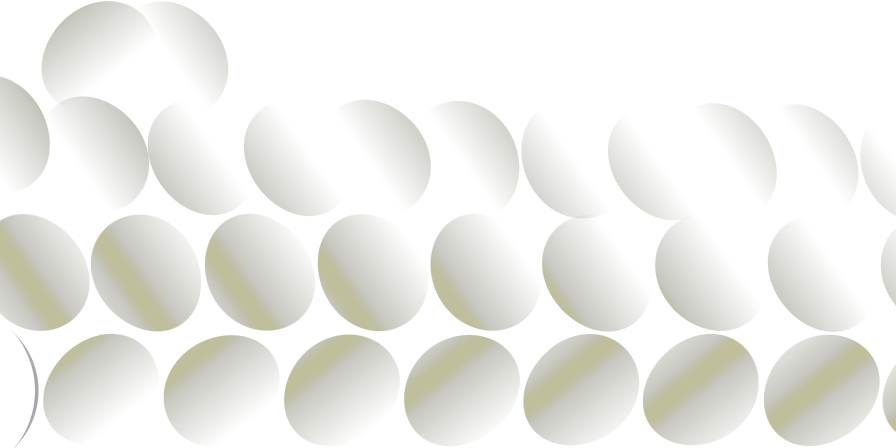
Write a WebGL 1 fragment shader that draws this pattern.

```glsl
precision highp float;
// Rows of tilted pale eggs, each shaded by a drifting grey and olive ramp.

uniform vec2 u_resolution;

#define EGG_RADII vec2(0.137, 0.1155)
#define TILT_RISING 0.67
#define TILT_FALLING -0.96
#define PITCH_BOTTOM 0.2677
#define PITCH_MIDDLE 0.2518
#define RAMP_LENGTH 1.65
#define RAMP_STEPS 30.0
#define OLIVE_WIDTH 0.24
#define LUMPINESS 0.012
#define GREY vec3(0.745, 0.745, 0.715)
#define OLIVE vec3(0.75, 0.75, 0.61)
#define RIM_GREY vec3(0.66, 0.66, 0.67)

float hash(vec2 p) {
  vec3 q = fract(vec3(p.xyx) * 0.1031);
  q += dot(q, q.yzx + 33.33);
  return fract((q.x + q.y) * q.z);
}

// Coverage of a shape from its signed distance, in canvas heights.
float coverage(float dist) {
  return clamp(0.5 - dist * u_resolution.y, 0.0, 1.0);
}

// Olive on the line, grey beside it, white far from it, in fine steps.
vec3 ramp(float offset) {
  float away = floor(abs(offset) * RAMP_STEPS + 0.5) / RAMP_STEPS;
  vec3 tone = mix(GREY, vec3(1.0), clamp((away - 0.1) / (RAMP_LENGTH - 0.1), 0.0, 1.0));
  return mix(tone, OLIVE, 1.0 - smoothstep(0.05, OLIVE_WIDTH * 1.6, away));
}

// Tint of one egg; oliveLine is the ramp centre across the short axis.
vec3 egg(vec2 p, vec2 center, float tilt, float oliveLine) {
  vec2 axis = vec2(cos(tilt), sin(tilt));
  vec2 d = p - center;
  vec2 q = vec2(dot(d, axis), dot(d, vec2(-axis.y, axis.x))) / EGG_RADII;
  float radius = length(q);
  if (radius > 1.1) return vec3(1.0);
  float phase = 6.2832 * hash(floor(center * 40.0) + 50.0);
  float lump = LUMPINESS * sin(3.0 * atan(q.y, q.x + 0.0001) + phase);
  float inside = coverage((radius - 1.0 - lump) * EGG_RADII.y);
  return mix(vec3(1.0), ramp(q.y - oliveLine), inside);
}

// Thin crescent left between two discs.
float crescent(vec2 p) {
  float outer = length(p - vec2(-0.091, 0.128)) - 0.177;
  float inner = length(p - vec2(-0.1225, 0.128)) - 0.2005;
  return coverage(max(outer, -inner));
}

void main() {
  vec2 p = gl_FragCoord.xy / u_resolution.y;
  vec3 color = vec3(1.0);

  for (int n = -1; n < 10; n++) {
    float i = float(n);

    // Bottom row: the olive line moves inward to the right.
    if (n >= 0) {
      vec2 bottom = vec2(0.2266 + PITCH_BOTTOM * i, 0.129);
      color *= egg(p, bottom, TILT_RISING, 1.0 - 0.15 * i);
    }

    // Middle row: the olive line moves outward to the right.
    vec2 middle = vec2(0.0755 + PITCH_MIDDLE * i, 0.391);
    color *= egg(p, middle, TILT_FALLING, -0.18 - 0.17 * i);

    // Upper row: pairs shaded on the right, then pairs on the left.
    float leftShaded = step(0.5, mod(i, 4.0)) * step(mod(i, 4.0), 2.5);
    float x = 0.2083 + 0.2167 * i - 0.00234 * i * i;
    x += leftShaded * (0.026 + 0.0052 * i);
    float y = 0.654 - 0.0023 * i + 0.045 * max(-i, 0.0);
    float line = (1.3 + 0.07 * i) * (1.0 - 2.0 * leftShaded);
    color *= egg(p, vec2(x, y), TILT_FALLING, line);
  }

  // Top pair, leaning together.
  color *= egg(p, vec2(0.222, 0.872), TILT_RISING, 1.25);
  color *= egg(p, vec2(0.385, 0.866), TILT_FALLING, 1.65);

  color = mix(color, RIM_GREY, crescent(p));
  gl_FragColor = vec4(color, 1.0);
}
```
